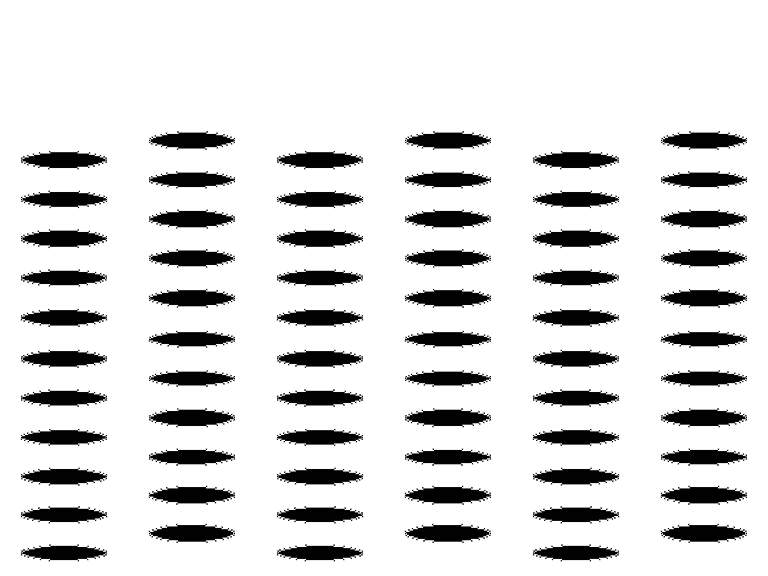
This pattern is drawn by a Shadertoy shader. Its source:

```glsl
// Six columns of eleven black, pointed dashes on white, in two alternating heights.
// Each dash is a stack of stepped slabs under a lens profile, with small flecks
// at the corners; rows drift slightly and dash thickness varies.

const vec3 PAPER = vec3(1.0);
const vec3 INK = vec3(0.005);
const vec2 CANVAS = vec2(4.0 / 3.0, 1.0);
const float COLUMNS = 6.0;
const float ROWS = 11.0;
const float ROW_PITCH = 0.0682;
const float HALF_LENGTH = 0.0735;
const float FLECK_RADIUS = 0.0011;
const int STEPS = 6;

float hash(vec2 p) {
    return fract(sin(dot(p, vec2(127.1, 311.7))) * 43758.5453);
}

float boxDistance(vec2 p, vec2 halfSize) {
    vec2 d = abs(p) - halfSize;
    return length(max(d, 0.0)) + min(max(d.x, d.y), 0.0);
}

// Half-length of the lens at a relative height from 0 to 1.
float lensReach(float height) {
    return sqrt(1.0 - pow(height, 1.333));
}

// Signed distance to a ragged dash centred on the origin.
float dashDistance(vec2 p, vec2 halfSize, vec2 seed) {
    vec2 side = step(vec2(0.0), p);
    vec2 q = abs(p);
    float d = boxDistance(q - vec2(halfSize.x, 0.0), vec2(FLECK_RADIUS));
    for (int i = 1; i <= STEPS; i++) {
        float level = float(i);
        float wear = hash(seed + side * vec2(5.3, 9.7) + level * 1.9) - 0.5;
        float reach = lensReach((level - 0.5) / float(STEPS));
        reach *= 1.0 + 0.12 * wear * level / float(STEPS);
        vec2 corner = halfSize * vec2(reach, level / float(STEPS));
        d = min(d, boxDistance(q, corner));
        d = min(d, boxDistance(q - corner - FLECK_RADIUS, vec2(FLECK_RADIUS)));
    }
    return d;
}

// Downward drift of the rows in the lower middle.
float rowDrift(float row) {
    return 0.004 * smoothstep(0.0, 2.0, row) * (1.0 - smoothstep(5.0, 6.5, row));
}

float patternDistance(vec2 p) {
    // Column cell and its alternating start height
    float columnPitch = CANVAS.x / COLUMNS;
    float column = floor(p.x / columnPitch);
    float parity = mod(column, 2.0);
    float firstRow = mix(0.0400, 0.0740, parity);

    // Nearest row, limited to the filled part of the column
    float row = floor((p.y - firstRow) / ROW_PITCH + 0.5);
    row = clamp(row, 0.0, ROWS - 1.0);
    vec2 centre = vec2((column + 0.5) * columnPitch,
                       firstRow + row * ROW_PITCH - rowDrift(row));

    // Thickness repeats between columns of the same parity
    vec2 seed = vec2(parity * 17.0 + 3.0, row);
    float halfThickness = mix(0.0120, 0.0145, hash(seed));
    return dashDistance(p - centre, vec2(HALF_LENGTH, halfThickness), seed);
}

void mainImage(out vec4 fragColor, in vec2 fragCoord) {
    vec2 p = fragCoord / iResolution.xy * CANVAS;
    float pixel = 1.0 / iResolution.y;
    float ink = 1.0 - smoothstep(-0.6 * pixel, 0.6 * pixel, patternDistance(p));
    fragColor = vec4(mix(PAPER, INK, ink), 1.0);
}
```
